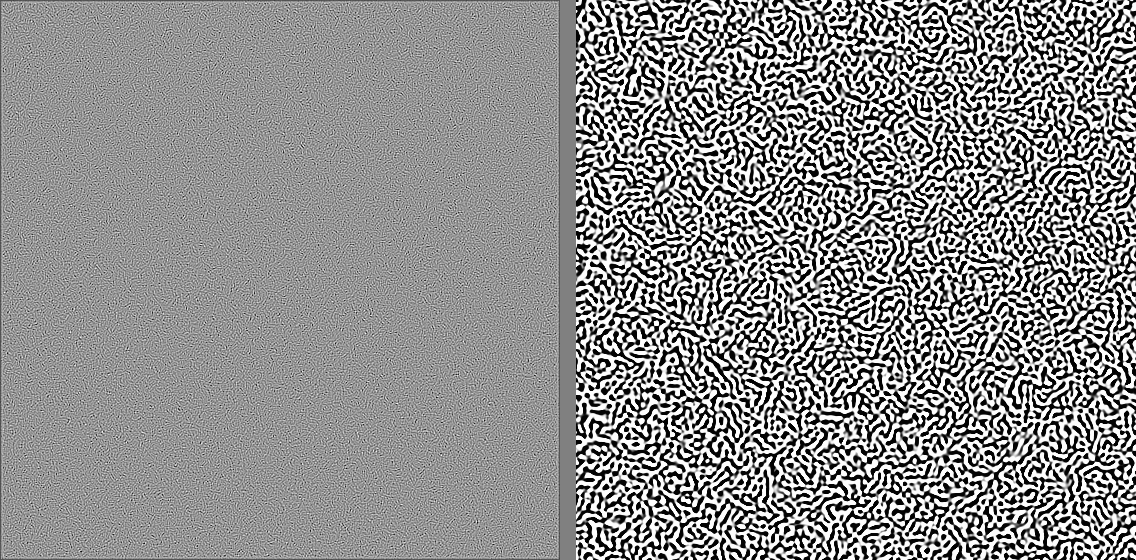
Left, the full canvas; right, a detail of the centre.
Give the GLSL for this texture, as a three.js fragment shader.

```glsl
// Fine grey labyrinth: a maze of tiny winding dark and light lines in a thin frame.
// Each grid cell scatters small wave packets of mixed wavelength and random direction;
// their sum is shaded crisply when lines are resolved, softly when they near pixel size.

varying vec2 vUv;

float hash(vec2 p) {
  return fract(sin(dot(p, vec2(127.1, 311.7))) * 43758.5453);
}

// Sum of randomly turned wave packets, scaled to a spread of about one
float labyrinth(vec2 p) {
  vec2 cell = floor(p);
  vec2 local = p - cell;
  float sum = 0.0;
  for (int y = -1; y <= 1; y++) {
    for (int x = -1; x <= 1; x++) {
      vec2 offset = vec2(float(x), float(y));
      for (int k = 0; k < 4; k++) {
        vec2 seed = cell + offset + float(k) * vec2(17.37, 9.71);
        vec2 d = local - offset - vec2(hash(seed), hash(seed + 31.43));
        float angle = 6.2832 * hash(seed + 57.19);
        float phase = 6.2832 * hash(seed + 83.61);
        float frequency = mix(1.3, 2.05, hash(seed + 71.83));
        float along = dot(d, vec2(cos(angle), sin(angle)));
        sum += exp(-3.5 * dot(d, d)) * cos(6.2832 * frequency * along + phase);
      }
    }
  }
  return sum * 1.06;
}

// Antialiased coverage of a line around a given distance
float stripe(float d, float center, float halfWidth, float pixel) {
  return 1.0 - smoothstep(-0.5 * pixel, 0.5 * pixel, abs(d - center) - halfWidth);
}

void main() {
  float pixel = max(fwidth(vUv.x), 0.00001);
  float n = labyrinth(vUv * 128.0);

  // Unresolved lines blend to grey grain, with sparse darker specks
  float grain = 0.583 + 0.1 * n - 0.13 * smoothstep(1.8, 2.6, -n);
  float lines = smoothstep(-0.65, 0.4, n);
  float detail = 1.0 - smoothstep(0.1, 0.4, 215.0 * pixel);
  float shade = mix(grain, lines, detail);

  // Frame: a light rim inside a dark line along the edge
  vec2 toEdge = min(vUv, 1.0 - vUv);
  float edge = min(toEdge.x, toEdge.y);
  shade = mix(shade, 0.72, stripe(edge, 0.0037, 0.0009, pixel));
  shade = mix(shade, mix(0.27, 0.05, detail), stripe(edge, 0.0014, 0.0009, pixel));

  gl_FragColor = vec4(vec3(clamp(shade, 0.0, 1.0)), 1.0);
}
```
